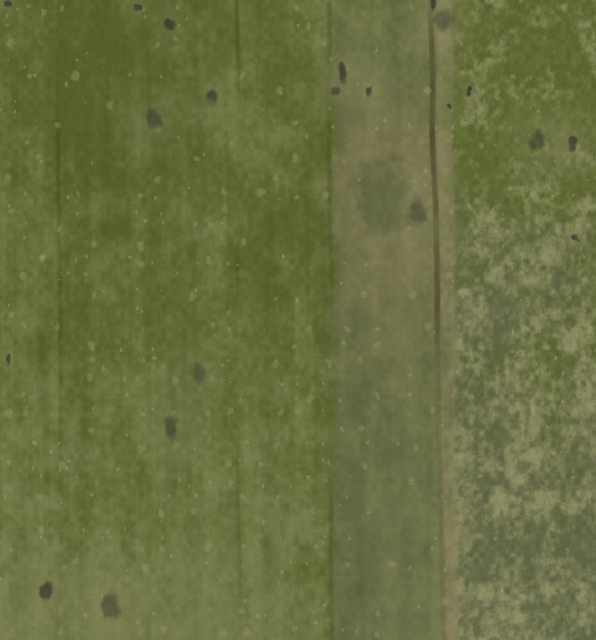
This texture is drawn by a Shadertoy shader. Its source:

```glsl
// Weathered green painted boards: mossy left side, worn tan panel, dark seam
// with a pale lip, and a mottled right side. Layered value noise gives stains,
// grain and streaks; hashed loops and cells scatter knots and pale flecks.
#define MOSS   vec3(0.340, 0.378, 0.168)
#define SAGE   vec3(0.455, 0.478, 0.290)
#define TAN    vec3(0.485, 0.465, 0.325)
#define GREY   vec3(0.390, 0.410, 0.280)
#define PALE   vec3(0.550, 0.552, 0.390)
#define DARK   vec3(0.235, 0.235, 0.190)
#define SEAM   vec3(0.305, 0.275, 0.170)
#define PANEL_LEFT 0.520
#define SEAM_X     0.673
#define GRAIN      0.15
#define KNOTS      22

uint mixBits(uint n) {
    n = (n ^ 61u) ^ (n >> 16);
    n *= 9u;
    n ^= n >> 4;
    n *= 668265263u;
    return n ^ (n >> 15);
}

float hash(vec2 cell) {
    ivec2 c = ivec2(floor(cell));
    uint n = mixBits(uint(c.x) + mixBits(uint(c.y) + 77u));
    return float(n & 65535u) / 65535.0;
}

vec2 hash2(vec2 cell) {
    return vec2(hash(cell), hash(cell + vec2(517.0, 231.0)));
}

float noise(vec2 p) {
    vec2 i = floor(p), f = fract(p);
    f = f * f * (3.0 - 2.0 * f);
    return mix(mix(hash(i), hash(i + vec2(1, 0)), f.x),
               mix(hash(i + vec2(0, 1)), hash(i + vec2(1, 1)), f.x), f.y);
}

float fbm(vec2 p) {
    float sum = 0.0, amp = 0.533;
    for (int i = 0; i < 4; i++) {
        sum += amp * noise(p);
        p = mat2(1.6, 1.2, -1.2, 1.6) * p + 19.3;
        amp *= 0.5;
    }
    return sum;
}

// Soft bump of the given radii around a centre
float bump(vec2 p, vec2 centre, vec2 radii) {
    vec2 d = (p - centre) / radii;
    return exp(-dot(d, d));
}

// One jittered fleck per cell; only a share of the cells carries one
float flecks(vec2 p, float scale, float share) {
    vec2 q = p * scale, id = floor(q);
    vec2 d = fract(q) - 0.3 - 0.4 * hash2(id);
    d += 0.22 * (vec2(noise(q * 3.0), noise(q * 3.0 + 40.0)) - 0.5);
    float radius = mix(0.12, 0.3, hash(id + 91.0));
    float present = step(hash(id + 37.0), share);
    return present * (1.0 - smoothstep(radius * 0.4, radius, length(d * vec2(1.0, 0.8))));
}

void mainImage(out vec4 fragColor, in vec2 fragCoord) {
    vec2 p = fragCoord / iResolution.y;
    float low = 1.0 - p.y;

    // Noise layers: broad stains, middle blotches, fine grain, long streaks
    float stain = fbm(p * vec2(7.0, 5.0)) - 0.5;
    float blotch = fbm(p * vec2(36.0, 28.0) + 50.0) - 0.5;
    float grain = fbm(p * vec2(125.0, 105.0) + 9.0) - 0.5;
    float streak = fbm(vec2(p.x * 60.0, p.y * 2.5) + 70.0) - 0.5;

    // Mossy left side, paler towards the bottom
    float wear = 0.16 + 0.62 * low * low + 0.9 * stain + 0.75 * blotch + 0.35 * grain + 0.4 * streak;
    vec3 col = mix(MOSS, SAGE, smoothstep(-0.1, 1.0, wear));

    // Mottled right side: green on top, grey with pale crust lower down
    float right = smoothstep(0.68, 0.72, p.x);
    vec3 mottled = mix(MOSS + 0.03, GREY, smoothstep(0.15, 0.75, low + stain));
    float crust = 0.16 + 0.42 * bump(p, vec2(0.9, 0.36), vec2(0.15, 0.28))
                + 0.7 * stain + 1.3 * blotch + 0.7 * grain;
    mottled = mix(mottled, PALE - 0.015, 0.9 * smoothstep(0.05, 0.85, crust));
    col = mix(col, mottled, right);

    // Worn panel left of the seam
    float panel = smoothstep(-0.012, 0.012, p.x - PANEL_LEFT + 0.02 * blotch) * (1.0 - right);
    float bare = bump(p, vec2(0.61, 0.67), vec2(0.14, 0.2));
    vec3 board = mix(mix(GREY, SAGE, 0.3 + 0.9 * blotch + 0.6 * stain), TAN, clamp(bare + 0.9 * blotch, 0.0, 1.0));
    col = mix(col, board, panel * (0.8 - 0.3 * smoothstep(0.85, 1.0, p.y)));
    col = mix(col, GREY - 0.035, 0.85 * smoothstep(0.3, 0.7, bump(p, vec2(0.6, 0.69), vec2(0.042, 0.055)) + blotch));

    // Pale lip and dark seam, leaning slightly to the right
    float seamX = SEAM_X + 0.02 * low + 0.004 * (noise(vec2(p.y * 9.0, 3.0)) - 0.5);
    float lip = 1.0 - smoothstep(0.007, 0.016, abs(p.x - seamX - mix(0.010, 0.022, p.y)));
    col = mix(col, mix(TAN, PALE, 0.35), lip * clamp(0.62 + 1.2 * blotch + stain, 0.0, 1.0));
    float seam = 1.0 - smoothstep(0.002, 0.0065, abs(p.x - seamX));
    col = mix(col, SEAM, seam * mix(0.22, 0.88, smoothstep(0.42, 0.54, p.y)) * (0.9 + blotch));

    // Faint scratches running down the left boards
    for (int i = 0; i < 4; i++) {
        float x = 0.09 + 0.142 * float(i) + 0.008 * (noise(vec2(p.y * 4.0, float(i))) - 0.5);
        float fade = smoothstep(0.3, 0.7, noise(vec2(p.y * 7.0, float(i) + 20.0)) + 0.35 * (p.y - 0.5));
        col -= 0.04 * fade * (1.0 - smoothstep(0.001, 0.006, abs(p.x - x)));
    }

    // Pale flecks, denser low down, then dark knots with worn halos
    col = mix(col, PALE, 0.5 * flecks(p, 38.0, 0.10 + 0.14 * low));
    col = mix(col, PALE + 0.04, 0.5 * flecks(p + 3.7, 75.0, 0.05));
    vec2 warp = vec2(blotch, fbm(p * 45.0 + 130.0) - 0.5) * 0.026;
    for (int i = 0; i < KNOTS; i++) {
        vec2 seed = vec2(float(i) * 7.0 + 3.0, 411.0);
        vec2 centre = hash2(seed) * vec2(0.93, 1.0);
        float size = mix(0.006, 0.021, pow(hash(seed + 2.0), 3.0));
        float d = length((p - centre + warp) * vec2(1.0, 0.75));
        col = mix(col, PALE - 0.05, 0.4 * exp(-d * d / (size * size * 9.0)));
        float strength = mix(0.85, 0.5, smoothstep(0.009, 0.018, size));
        col = mix(col, DARK, strength * (1.0 - smoothstep(size * 0.45, size * 1.1, d)));
    }

    col *= 1.0 + GRAIN * mix(0.8, 1.6, right) * grain + 0.10 * streak * (1.0 - right);
    fragColor = vec4(clamp(col, 0.0, 1.0), 1.0);
}
```
